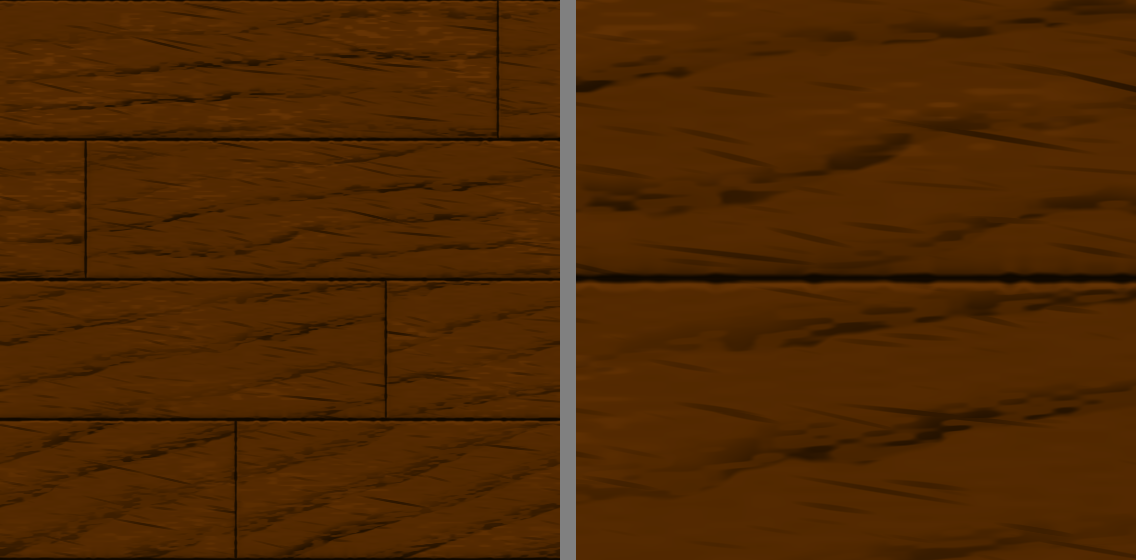
Left: the whole. Right: its middle third, enlarged.
Give the GLSL for this texture, as a WebGL 1 fragment shader.

```glsl
precision highp float;
// Dark oak floor: four courses of boards, each with one staggered end joint.
// Slanted growth veins broken into fibres, scattered tapered pores and
// ragged dark seams with a worn bright lip are layered over a flat brown.

uniform vec2 u_resolution;

const float ROWS = 4.0;
const vec4 JOINTS = vec4(0.421, 0.689, 0.153, 0.889);     // bottom to top
const vec4 VEIN_SLOPES = vec4(0.36, 0.21, 0.12, 0.055);
const vec4 VEIN_SPACING = vec4(0.085, 0.078, 0.060, 0.066);
const vec4 VEIN_WIDTHS = vec4(0.55, 0.40, 0.38, 0.40);    // share of spacing
const float VEIN_STRENGTH = 0.85;
const float PORE_STRENGTH = 0.72;
const float PORE_WIDTH = 0.0013;
const float SEAM_WIDTH = 0.0036;
const float JOINT_WIDTH = 0.0026;
const float SEAM_OFFSET = 0.001;
const vec3 WOOD = vec3(0.333, 0.164, 0.002);
const vec3 WORN = vec3(0.420, 0.215, 0.020);
const vec3 GROOVE = vec3(0.085, 0.042, 0.0);

float hash(vec2 p) {
  return fract(sin(dot(p, vec2(127.1, 311.7))) * 43758.5453);
}

float noise(vec2 p) {
  vec2 i = floor(p), f = fract(p);
  f = f * f * (3.0 - 2.0 * f);
  return mix(mix(hash(i), hash(i + vec2(1.0, 0.0)), f.x),
             mix(hash(i + vec2(0.0, 1.0)), hash(i + 1.0), f.x), f.y);
}

// Picks the entry of a per-row constant
float perRow(vec4 values, float row) {
  return dot(values, vec4(equal(vec4(row), vec4(0.0, 1.0, 2.0, 3.0))));
}

// Tapered dashes falling to the right, one per jittered cell
float pores(vec2 p, vec2 cells, float density, float seed, float soft) {
  vec2 base = floor(p * cells);
  float ink = 0.0;
  for (int j = -1; j <= 1; j++) {
    for (int i = -1; i <= 1; i++) {
      vec2 id = base + vec2(float(i), float(j));
      vec2 key = id + seed;
      vec2 jitter = vec2(hash(key), hash(key + 31.7));
      float size = hash(key + 57.3);
      float slope = mix(-0.06, -0.25, hash(key + 83.9));
      vec2 d = p - (id + jitter) / cells;
      float t = d.x * cells.x / mix(0.3, 0.9, size);
      float taper = max(0.0, 1.0 - t * t);
      float dist = abs(d.y - slope * d.x) - PORE_WIDTH * taper * size;
      float present = step(hash(key + 109.1), density);
      float dash = taper * (1.0 - smoothstep(0.0, soft, dist));
      ink = max(ink, present * dash * mix(0.2, 1.0, size * size));
    }
  }
  return ink;
}

// Slanted growth lines, sharp below and fading above, split into fibres
float veins(vec2 p, float row, float seed) {
  float slope = perRow(VEIN_SLOPES, row);
  float warp = 0.050 * noise(p * vec2(4.0, 7.0) + seed)
             + 0.012 * noise(p * vec2(17.0, 24.0) + seed)
             + 0.004 * noise(p * vec2(70.0, 90.0) + seed);
  float phase = (p.y - slope * p.x + warp) / perRow(VEIN_SPACING, row);
  float band = fract(phase);
  float width = perRow(VEIN_WIDTHS, row);
  float line = smoothstep(0.0, 0.06, band) * (1.0 - smoothstep(0.07, width, band));
  float weight = mix(0.5, 1.0, hash(vec2(floor(phase), seed)));
  float patches = smoothstep(0.15, 0.7, noise(p * vec2(6.0, 11.0) + seed + 9.0));
  vec2 fibre = vec2(p.x * 62.0, (p.y - 0.3 * slope * p.x) * 290.0);
  float fleck = smoothstep(0.35, 0.75, noise(fibre + seed));
  return line * weight * mix(0.35, 1.0, patches) * (0.22 + 0.78 * fleck);
}

void main() {
  vec2 uv = gl_FragCoord.xy / u_resolution;
  float pixel = 1.0 / min(u_resolution.x, u_resolution.y);
  float row = min(floor(uv.y * ROWS), ROWS - 1.0);
  float joint = perRow(JOINTS, row);
  float seed = row * 17.0 + 5.0;

  // Board space starts at the end joint and wraps across the canvas
  vec2 p = vec2(fract(uv.x - joint), uv.y - row / ROWS);

  // Lengthwise mottling and worn fibres, stronger on the upper boards
  float mottle = noise(p * vec2(45.0, 240.0) + seed);
  float wear = noise(p * vec2(5.0, 20.0) + seed + 3.0);
  vec3 color = WOOD * (0.965 + 0.05 * mottle + 0.03 * (wear - 0.5));
  float worn = smoothstep(0.55, 0.9, mottle) * smoothstep(0.4, 0.85, wear);
  color = mix(color, WORN, (0.4 + 0.1 * row) * worn);

  // Grain
  float soft = max(0.0012, 1.2 * pixel);
  float coarse = pores(p, vec2(12.0, 40.0), 0.30, seed, soft);
  float fine = pores(p, vec2(30.0, 84.0), 0.20, seed + 200.0, soft);
  float ink = max(PORE_STRENGTH * coarse, 0.38 * fine);
  ink = max(ink, VEIN_STRENGTH * veins(p, row, seed));
  color = mix(color, GROOVE, ink);

  // Signed distances to the nearest seam and end joint
  float seamId = floor(uv.y * ROWS + 0.5);
  float sy = (fract(uv.y * ROWS + 0.5) - 0.5) / ROWS - SEAM_OFFSET;
  float sx = fract(uv.x - joint + 0.5) - 0.5;
  float raggedY = noise(vec2(uv.x * 120.0, seamId * 7.0)) - 0.5;
  float raggedX = noise(vec2(uv.y * 130.0, seed)) - 0.5;

  // Worn lips below seams and right of joints
  float lipY = smoothstep(0.002, 0.004, -sy) * (1.0 - smoothstep(0.005, 0.009, -sy + 0.005 * raggedY));
  float lipX = smoothstep(0.001, 0.003, sx) * (1.0 - smoothstep(0.003, 0.007, sx));
  color = mix(color, WORN, max(lipY * (0.65 + 0.7 * raggedY), 0.3 * lipX));

  // Soft shade beside the gaps, then the gaps themselves
  float shadeY = 0.38 * exp(-abs(sy) / 0.006) * step(0.0, sy) * (1.0 + raggedY);
  float shade = max(shadeY, 0.25 * exp(-abs(sx) / 0.004));
  float seam = 1.0 - smoothstep(0.0006, SEAM_WIDTH + pixel * 0.5, abs(sy) + 0.002 * raggedY);
  float gap = 1.0 - smoothstep(0.0003, JOINT_WIDTH + pixel * 0.5, abs(sx) + 0.0016 * raggedX);
  color *= 1.0 - shade;
  color = mix(color, GROOVE * 0.5, max(0.92 * seam, 0.72 * gap));

  gl_FragColor = vec4(color, 1.0);
}
```
